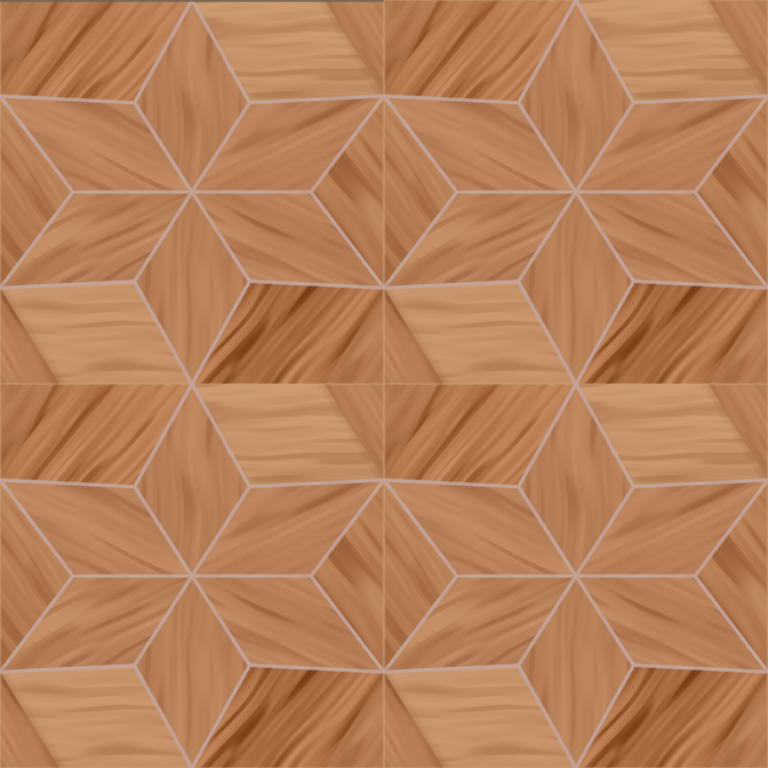
A Shadertoy shader for this pattern:

```glsl
const float TILES = 2.0;
const vec3 OAK = vec3(0.715, 0.495, 0.338);
const vec3 LIGHT_OAK = vec3(0.762, 0.560, 0.398);
const vec3 DARK_OAK = vec3(0.675, 0.435, 0.265);
const vec3 RED_OAK = vec3(0.695, 0.470, 0.308);
const vec3 GROUT = vec3(0.765, 0.650, 0.615);
const vec3 SEAM = vec3(0.775, 0.610, 0.480);

float hash(vec2 p) {
    vec3 q = fract(p.xyx * 0.1031);
    q += dot(q, q.yzx + 33.33);
    return fract((q.x + q.y) * q.z);
}

float noise(vec2 p) {
    vec2 i = floor(p), f = fract(p);
    f = f * f * (3.0 - 2.0 * f);
    vec2 e = vec2(0.0, 1.0);
    return mix(mix(hash(i), hash(i + e.yx), f.x),
               mix(hash(i + e.xy), hash(i + e.yy), f.x), f.y);
}

// Positive to the left of the line running from a to b
float lineSide(vec2 p, vec2 a, vec2 b) {
    vec2 d = normalize(b - a);
    return d.x * (p.y - a.y) - d.y * (p.x - a.x);
}

float segment(vec2 p, vec2 a, vec2 b) {
    vec2 d = b - a;
    return length(p - a - d * clamp(dot(p - a, d) / dot(d, d), 0.0, 1.0));
}

float stroke(float dist, float halfWidth, float blur) {
    return 1.0 - smoothstep(halfWidth - blur, halfWidth + blur, dist);
}

// Long fibres running along the given angle
vec3 wood(vec2 p, float angle, float seed, vec3 base, float contrast) {
    float c = cos(angle), s = sin(angle);
    vec2 g = vec2(c * p.x + s * p.y, c * p.y - s * p.x) + 20.0;
    g.y += 0.04 * noise(g * 3.0 + seed * 7.0);
    float fine = noise(g * vec2(4.0, 48.0) + seed * 17.0) - 0.5;
    float broad = noise(g * vec2(1.2, 11.0) + seed * 31.0) - 0.5;
    float pores = smoothstep(0.55, 0.9, noise(g * vec2(2.5, 28.0) + seed * 13.0));
    float tone = 0.5 * fine + 0.6 * broad - 0.7 * pores + 0.14;
    return base + contrast * tone * vec3(0.95, 1.05, 1.0);
}

void mainImage(out vec4 fragColor, in vec2 fragCoord) {
    vec2 uv = fragCoord / iResolution.xy;
    vec2 p = 2.0 * fract(uv * TILES) - 1.0;
    vec2 q = abs(p);
    float blur = max(2.0 * TILES / iResolution.y, 0.006);

    // Star corners in the mirrored quadrant
    vec2 center = vec2(0.0), top = vec2(0.0, 1.0), tip = vec2(1.0, 0.5);
    vec2 notch = vec2(0.30, 0.465), sideNotch = vec2(0.62, 0.0);
    vec2 cornerEnd = vec2(0.69, 1.0);

    vec2 halfId = step(0.0, p);
    float quadrant = halfId.x + 2.0 * halfId.y;
    float slant = p.x * p.y < 0.0 ? -1.0 : 1.0;

    // Slanted star arms
    vec3 col = wood(p, slant * 0.46, quadrant + 1.0, OAK, 0.10);

    // Alternating dark and light parallelograms
    vec3 panel = slant < 0.0
        ? wood(p, 0.87, quadrant + 5.0, DARK_OAK, 0.21)
        : wood(p, 0.0, quadrant + 5.0, LIGHT_OAK, 0.09);
    col = mix(col, panel, smoothstep(-blur, blur, lineSide(q, notch, tip)));

    // Corner wedges with a soft shadow at the joint
    float wedge = -lineSide(q, tip, cornerEnd);
    vec3 wedgeWood = wood(p, -slant * 1.02, quadrant + 9.0, RED_OAK, 0.12);
    col = mix(col, wedgeWood, smoothstep(-1.5 * blur, 1.5 * blur, wedge));
    col -= 0.045 * exp(-pow(wedge / 0.03, 2.0)) * step(tip.y, q.y);

    // Side wedges
    vec3 sideWood = wood(p, -0.95, halfId.x + 13.0, RED_OAK, 0.12);
    col = mix(col, sideWood, smoothstep(-blur, blur, -lineSide(q, sideNotch, tip)));

    // Upright star arms
    float upright = min(lineSide(q, center, notch), lineSide(q, notch, top));
    vec3 uprightWood = wood(p, 1.5708, halfId.y + 15.0, OAK, 0.09);
    col = mix(col, uprightWood, smoothstep(-blur, blur, upright));

    // Thin tile seams
    vec2 border = 1.0 - q;
    col = mix(col, SEAM, 0.65 * stroke(border.x, 0.006, blur));
    col = mix(col, SEAM, 0.55 * stroke(border.y, 0.005, blur));

    // Star grout
    float grout = min(segment(q, center, notch), segment(q, notch, top));
    grout = min(grout, min(segment(q, notch, tip), segment(q, sideNotch, tip)));
    grout = min(grout, segment(q, center, sideNotch));
    float wear = 0.82 + 0.16 * noise(p * 14.0 + 30.0);
    col = mix(col, GROUT, wear * stroke(grout, 0.009, blur));

    // Worn dark strip on the upper left edge
    float strip = smoothstep(0.996, 0.999, uv.y) * (1.0 - smoothstep(0.498, 0.502, uv.x));
    col = mix(col, vec3(0.42, 0.36, 0.31), 0.8 * strip);

    fragColor = vec4(col, 1.0);
}
```
